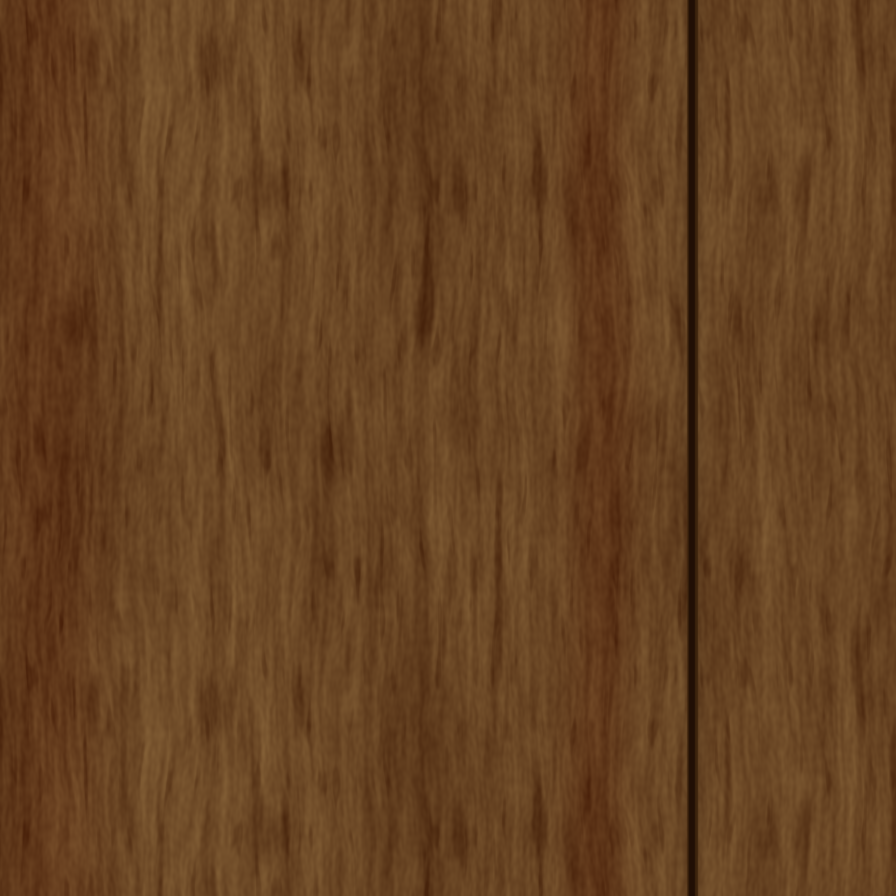
Write a WebGL 1 fragment shader that draws this texture.

```glsl
precision highp float;
// Brown wood planks with vertical grain, darker heartwood bands and one narrow groove.

uniform vec2 u_resolution;

const float REPEAT_HEIGHT = 0.72;
const float GROOVE_X = 0.773;

vec2 gradient(vec2 cell) {
  vec3 h = fract(vec3(cell.xyx) * vec3(0.1031, 0.1030, 0.0973));
  h += dot(h, h.yzx + 33.33);
  float angle = 6.2832 * fract((h.x + h.y) * h.z);
  return vec2(cos(angle), sin(angle));
}

float corner(vec2 cell, vec2 f, vec2 offset, float rows) {
  vec2 c = cell + offset;
  return dot(gradient(vec2(c.x, mod(c.y, rows) + rows * 7.0)), f - offset);
}

// Gradient noise that wraps vertically after the given number of rows
float grainNoise(vec2 p, float columns, float rows) {
  vec2 q = p * vec2(columns, rows);
  vec2 cell = floor(q);
  vec2 f = q - cell;
  vec2 w = f * f * f * (f * (f * 6.0 - 15.0) + 10.0);
  float low = mix(corner(cell, f, vec2(0.0, 0.0), rows), corner(cell, f, vec2(1.0, 0.0), rows), w.x);
  float high = mix(corner(cell, f, vec2(0.0, 1.0), rows), corner(cell, f, vec2(1.0, 1.0), rows), w.x);
  return mix(low, high, w.y);
}

// Soft vertical band, one at its centre
float band(float x, float center, float width) {
  float d = (x - center) / width;
  return exp(-d * d);
}

void main() {
  vec2 uv = gl_FragCoord.xy / u_resolution;
  float pixel = 1.0 / u_resolution.x;

  // Each plank samples its own stretch of grain, gently bent along its length
  float plank = step(GROOVE_X, uv.x);
  vec2 p = vec2(uv.x + 3.0 + plank * 5.37, uv.y / REPEAT_HEIGHT);
  p.x += 0.012 * grainNoise(p, 7.0, 3.0) + 0.003 * grainNoise(p, 30.0, 8.0);

  // Broad heartwood and sapwood bands
  float x = uv.x + 0.025 * grainNoise(p, 5.0, 2.0);
  float heart = band(x, 0.045, 0.065) + band(x, 0.668, 0.036);
  float tone = 0.58 - 0.32 * heart;
  tone += 0.09 * band(x, 0.22, 0.09) - 0.12 * band(x, 0.46, 0.06);
  tone -= 0.16 * band(x, 0.918, 0.016);

  // Growth streaks, from wide to narrow
  tone += 0.24 * grainNoise(p, 13.0, 2.0);
  tone += 0.34 * grainNoise(p + 1.7, 38.0, 2.0);
  tone += 0.30 * grainNoise(p + 4.1, 85.0, 4.0);

  // Fine fibres and speckle
  tone += 0.34 * grainNoise(p + 2.3, 170.0, 14.0);
  tone += 0.20 * grainNoise(p + 6.9, 230.0, 70.0);

  // Dark pores and resin streaks
  float pores = smoothstep(0.24, 0.5, grainNoise(p + 8.2, 110.0, 12.0));
  float streaks = smoothstep(0.22, 0.5, grainNoise(p + 9.6, 48.0, 5.0));
  tone -= 0.28 * pores + 0.38 * streaks;

  vec3 darkWood = vec3(0.32, 0.18, 0.075);
  vec3 lightWood = vec3(0.49, 0.35, 0.195);
  vec3 color = mix(darkWood, lightWood, clamp(tone, -0.25, 1.15));
  color += vec3(0.012, -0.008, -0.006) * heart;

  // Groove: soft shade, brown shoulders and a dark core
  float d = abs(uv.x - GROOVE_X);
  color *= 1.0 - 0.16 * exp(-d * 130.0);
  float shoulder = 1.0 - smoothstep(0.0060 - pixel, 0.0060 + pixel, d);
  float core = 1.0 - smoothstep(0.0035 - pixel, 0.0035 + pixel, abs(uv.x - GROOVE_X + 0.0008));
  color = mix(color, vec3(0.24, 0.14, 0.05), shoulder);
  color = mix(color, vec3(0.13, 0.06, 0.02), core);

  gl_FragColor = vec4(color, 1.0);
}
```
